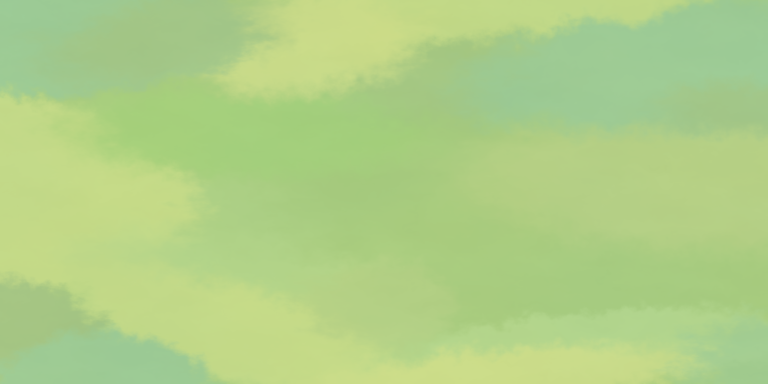
A WebGL 1 fragment shader for this background:

```glsl
precision highp float;
// Soft painted wash of green, yellow and teal patches.
// Rotated ellipses are layered over a green ground; layered noise bends
// their outlines into ragged brush edges and adds faint streaks of tone.

uniform vec2 u_resolution;

const vec3 GREEN  = vec3(0.658, 0.797, 0.495);
const vec3 BRIGHT = vec3(0.648, 0.815, 0.485);
const vec3 YELLOW = vec3(0.765, 0.852, 0.532);
const vec3 LEMON  = vec3(0.802, 0.863, 0.535);
const vec3 KHAKI  = vec3(0.708, 0.812, 0.520);
const vec3 PALE   = vec3(0.700, 0.832, 0.545);
const vec3 OLIVE  = vec3(0.642, 0.770, 0.515);
const vec3 TEAL   = vec3(0.616, 0.793, 0.580);

float hash(vec2 p) {
  vec3 q = fract(vec3(p.xyx) * 0.1031);
  q += dot(q, q.yzx + 33.33);
  return fract((q.x + q.y) * q.z);
}

float noise(vec2 p) {
  vec2 i = floor(p);
  vec2 f = fract(p);
  f = f * f * (3.0 - 2.0 * f);
  float low = mix(hash(i), hash(i + vec2(1.0, 0.0)), f.x);
  float high = mix(hash(i + vec2(0.0, 1.0)), hash(i + 1.0), f.x);
  return mix(low, high, f.y);
}

// Layered noise centred on zero
float fbm(vec2 p) {
  float sum = 0.0;
  float amp = 0.5;
  for (int i = 0; i < 4; i++) {
    sum += amp * (noise(p) - 0.5);
    p = mat2(1.6, 1.2, -1.2, 1.6) * p + 17.3;
    amp *= 0.5;
  }
  return sum;
}

// Broad bends, brush marks and fine bristles
vec2 brushWarp(vec2 p) {
  vec2 bend = vec2(fbm(p * 4.0 + 31.0), fbm(p * 4.0 + 67.0));
  vec2 mark = vec2(fbm(p * vec2(14.0, 30.0) + 11.0), fbm(p * vec2(20.0, 24.0) + 83.0));
  vec2 bristle = vec2(fbm(p * vec2(34.0, 64.0) + 23.0), fbm(p * vec2(46.0, 52.0) + 59.0));
  return p + bend * vec2(0.14, 0.08) + mark * vec2(0.11, 0.04) + bristle * vec2(0.08, 0.04);
}

// Coverage of a rotated ellipse with the given edge softness
float patchMask(vec2 p, vec2 center, vec2 radius, float angle, float soft) {
  float c = cos(angle);
  float s = sin(angle);
  vec2 q = mat2(c, -s, s, c) * (p - center) / radius;
  float dist = (length(q) - 1.0) * min(radius.x, radius.y);
  return 1.0 - smoothstep(-soft, soft, dist);
}

void main() {
  vec2 uv = gl_FragCoord.xy / u_resolution.y;
  vec2 p = brushWarp(uv);
  vec3 color = GREEN;

  // Middle: khaki on the right, yellow on the left, bright green between
  color = mix(color, KHAKI, patchMask(p, vec2(1.82, 0.53), vec2(0.58, 0.17), 0.0, 0.05));
  color = mix(color, PALE, 0.5 * patchMask(p, vec2(0.45, 0.40), vec2(0.40, 0.17), -0.3, 0.07));
  color = mix(color, YELLOW, patchMask(p, vec2(0.04, 0.50), vec2(0.49, 0.245), -0.15, 0.03));
  color = mix(color, BRIGHT, patchMask(p, vec2(0.66, 0.655), vec2(0.46, 0.12), 0.0, 0.035));

  // Top: yellow band between two teal areas
  color = mix(color, OLIVE, 0.6 * patchMask(p, vec2(1.20, 0.80), vec2(0.30, 0.11), 0.15, 0.04));
  color = mix(color, TEAL, patchMask(p, vec2(1.80, 0.83), vec2(0.56, 0.17), 0.1, 0.04));
  color = mix(color, OLIVE, 0.8 * patchMask(p, vec2(1.97, 0.73), vec2(0.27, 0.07), 0.1, 0.03));
  color = mix(color, YELLOW, 0.9 * patchMask(p, vec2(1.25, 0.99), vec2(0.60, 0.09), 0.1, 0.025));
  color = mix(color, LEMON, 0.9 * patchMask(p, vec2(0.80, 0.90), vec2(0.29, 0.13), 0.05, 0.04));
  color = mix(color, TEAL, patchMask(p, vec2(0.10, 0.92), vec2(0.54, 0.17), 0.0, 0.02));
  color = mix(color, OLIVE, 0.75 * patchMask(p, vec2(0.42, 0.90), vec2(0.30, 0.11), 0.2, 0.04));

  // Bottom: yellow band with pale, olive and teal edges
  color = mix(color, PALE, 0.75 * patchMask(p, vec2(0.72, 0.17), vec2(0.50, 0.18), -0.3, 0.05));
  color = mix(color, YELLOW, patchMask(p, vec2(0.62, 0.13), vec2(0.44, 0.13), -0.3, 0.04));
  color = mix(color, KHAKI, 0.7 * patchMask(p, vec2(1.00, 0.20), vec2(0.20, 0.11), -0.1, 0.03));
  color = mix(color, PALE, patchMask(p, vec2(1.58, 0.10), vec2(0.48, 0.09), 0.1, 0.015));
  color = mix(color, LEMON, 0.9 * patchMask(p, vec2(1.35, 0.015), vec2(0.50, 0.07), 0.1, 0.025));
  color = mix(color, TEAL, 0.75 * patchMask(p, vec2(1.99, 0.08), vec2(0.18, 0.11), 0.3, 0.04));
  color = mix(color, OLIVE, patchMask(p, vec2(0.02, 0.16), vec2(0.32, 0.12), -0.3, 0.025));
  color = mix(color, TEAL, patchMask(p, vec2(0.27, -0.01), vec2(0.28, 0.15), 0.0, 0.025));

  // Faint streaks, fine daubs and broad changes of tone
  float tone = fbm(uv * vec2(3.0, 9.0) + 5.0);
  float daub = fbm(p * vec2(12.0, 26.0) + 91.0);
  float warmth = fbm(uv * vec2(2.5, 4.0) + 45.0);
  color += tone * 0.02 + daub * 0.012 + warmth * vec3(0.03, 0.01, -0.015);
  gl_FragColor = vec4(color, 1.0);
}
```
